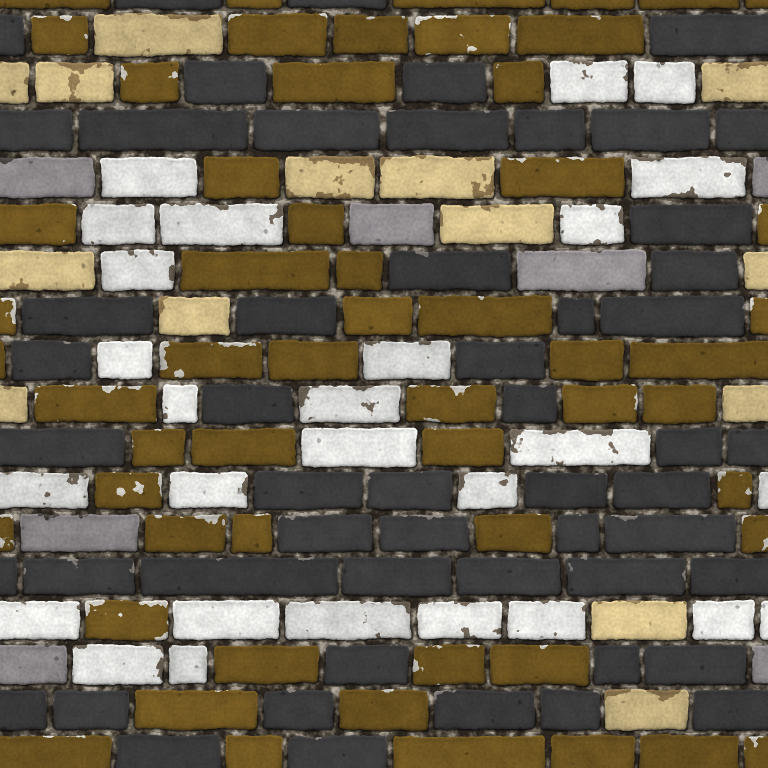
This texture is drawn by a three.js fragment shader. Its source:

```glsl
// Weathered brick wall: 17 courses of mixed dark, ochre, white, cream and grey painted bricks.
varying vec2 vUv;

float hash(vec2 p) {
  return fract(sin(dot(p, vec2(127.1, 311.7))) * 43758.5);
}

vec2 gradient(vec2 cell, float cells) {
  float angle = 6.2832 * hash(mod(cell, cells) + 0.37 * cells);
  return vec2(cos(angle), sin(angle));
}

// Gradient noise that tiles over the canvas, with a whole number of cells across
float gradNoise(vec2 uv, float cells) {
  vec2 p = uv * cells, i = floor(p), f = fract(p);
  vec2 u = f * f * f * (f * (f * 6.0 - 15.0) + 10.0);
  vec2 e = vec2(1.0, 0.0);
  float low = mix(dot(gradient(i, cells), f), dot(gradient(i + e, cells), f - e), u.x);
  float high = mix(dot(gradient(i + e.yx, cells), f - e.yx), dot(gradient(i + 1.0, cells), f - 1.0), u.x);
  return 1.4 * mix(low, high, u.y);
}

float fbm(vec2 uv, float cells) {
  float sum = 0.0, amplitude = 1.0;
  for (int i = 0; i < 4; i++) {
    sum += amplitude * gradNoise(uv, cells);
    cells *= 2.0;
    amplitude *= 0.55;
  }
  return sum;
}

// Jittered position of a vertical joint, in brick units
float joint(float index, float count, float row) {
  return index + 0.66 * (hash(vec2(mod(index, count), row + 40.0)) - 0.5);
}

float roundedBox(vec2 p, vec2 halfSize, float radius) {
  vec2 q = abs(p) - halfSize + radius;
  return length(max(q, 0.0)) + min(max(q.x, q.y), 0.0) - radius;
}

void main() {
  // Slightly crooked wall
  vec2 uv = vUv + 0.0022 * vec2(gradNoise(vUv, 23.0), gradNoise(vUv, 19.0));

  // Courses, counted from the top, with uneven heights
  float turn = 6.2832 * (1.0 - uv.y);
  float course = (1.0 - uv.y) * 17.0 - 0.35 + 0.11 * cos(turn) - 0.09 * sin(turn);
  float row = mod(floor(course), 17.0);
  float band = mod(row, 10.0);
  bool darkRow = band == 2.0;
  bool paleRow = band == 3.0;

  // Bricks of uneven length along the course
  float count = darkRow ? 6.0 : 7.0 + floor(3.0 * hash(vec2(row, 3.0)));
  float along = uv.x * count + hash(vec2(row, 9.0));
  float index = floor(along);
  if (along < joint(index, count, row)) index -= 1.0;
  else if (along >= joint(index + 1.0, count, row)) index += 1.0;
  float left = joint(index, count, row), right = joint(index + 1.0, count, row);
  vec2 id = vec2(mod(index, count), row);

  // Distance to the ragged brick outline
  vec2 local = vec2((along - 0.5 * (left + right)) / count, (0.5 - fract(course)) / 17.0);
  float gap = mix(0.0032, 0.0052, hash(id + 5.0));
  vec2 halfSize = vec2(0.5 * (right - left) / count, 0.5 / 17.0) - gap;
  float d = roundedBox(local, halfSize, 0.005) + 0.0011 * fbm(vUv, 70.0);
  float upward = clamp(local.y / halfSize.y, -1.0, 1.0);

  // Paint, the layer seen where it is worn, and how far it resists wear
  float kind = hash(id + 17.0);
  if (darkRow) kind *= 0.35;
  if (paleRow) kind = mix(0.62, 1.0, kind);
  float resist = hash(id + 29.0);
  vec3 paint = vec3(0.23, 0.23, 0.235), under = vec3(0.49, 0.47, 0.45);
  float level = mix(0.95, 1.5, resist);
  if (kind > 0.93) {
    paint = vec3(0.56, 0.54, 0.55);
    under = vec3(0.30, 0.28, 0.27);
    level = mix(0.9, 1.3, resist);
  } else if (kind > 0.86) {
    paint = vec3(0.81, 0.73, 0.53);
    under = vec3(0.55, 0.46, 0.31);
    level = mix(0.5, 0.95, resist);
  } else if (kind > 0.67) {
    paint = vec3(0.87, 0.87, 0.86);
    under = vec3(0.43, 0.39, 0.34);
    level = mix(0.65, 1.1, resist);
  } else if (kind > 0.36) {
    paint = vec3(0.42, 0.325, 0.125);
    under = vec3(0.80, 0.79, 0.76);
    level = mix(0.55, 1.7, resist);
  }

  // Peeling, strongest at the upper rim, with small pits and stains
  float rim = smoothstep(-0.011, 0.0, d);
  float wear = fbm(vUv, 26.0) + rim * (0.4 + 0.25 * upward);
  vec3 brick = mix(paint, under, smoothstep(level - 0.05, level + 0.07, wear));
  float pits = smoothstep(0.62, 0.85, gradNoise(vUv, 88.0));
  brick = mix(brick, brick * 0.6, 0.7 * pits);
  brick *= 0.94 + 0.14 * hash(id + 61.0) + 0.07 * fbm(vUv, 33.0) + 0.07 * gradNoise(vUv, 240.0);
  brick *= 1.0 + 0.25 * upward * smoothstep(-0.004, 0.0, d) - 0.12 * rim;

  // Crumbly mortar, shadowed below each brick and dusted pale above
  float crumbs = fbm(vUv, 47.0);
  vec3 mortar = mix(vec3(0.17, 0.145, 0.12), vec3(0.40, 0.37, 0.32), smoothstep(-0.5, 0.35, crumbs));
  mortar = mix(mortar, vec3(0.64, 0.61, 0.56), smoothstep(0.3, 0.8, crumbs + 0.2 * upward));
  float shadow = 1.0 - smoothstep(0.0, 0.0035, d);
  mortar *= 1.0 - shadow * (0.42 - 0.28 * upward);
  mortar *= 1.0 + 0.2 * gradNoise(vUv, 190.0);

  vec3 color = mix(brick, mortar, smoothstep(-0.0009, 0.0009, d));
  gl_FragColor = vec4(color, 1.0);
}
```
